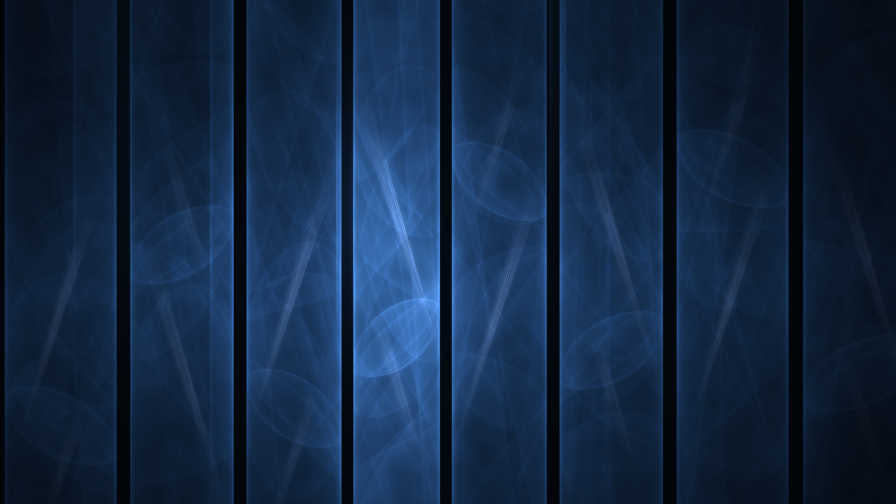
Give the GLSL for this background, as a Shadertoy shader.

```glsl
// Glowing blue glass panels with folded veils, fine chords and slanted light streaks.
#define CENTER_X 0.787      // middle of the brightest panel, in canvas heights
#define PITCH 0.1944        // distance between panels near the middle
#define PITCH_GROWTH 0.00926
#define HALF_WIDTH 0.0857
#define WIDTH_GROWTH 0.0083
#define CHORDS 34
#define VEILS 14
#define STREAK_SLOPE 0.31
#define LINE_WIDTH 0.0019
#define DETAIL 0.46
#define EXPOSURE 1.0

// Height of the main fold in each panel, left to right
const float FOLD_Y[8] = float[8](.155, .514, .19, .33, .64, .305, .665, .26);
// Rear panes: left, right, middle height, half height
const vec4 PANES[4] = vec4[4](
    vec4(.146, .260, .90, .42), vec4(.417, .463, .80, .70),
    vec4(.667, .702, .62, .22), vec4(1.09, 1.122, .98, .30));

float hash(vec2 p) {
    return fract(sin(dot(p, vec2(127.1, 311.7))) * 43758.55);
}

float gradientDot(vec2 cell, vec2 offset) {
    float angle = 6.2832 * hash(cell);
    return dot(vec2(cos(angle), sin(angle)), offset);
}

float gradientNoise(vec2 p) {
    vec2 i = floor(p), f = fract(p), w = f * f * (3. - 2. * f);
    vec2 e = vec2(0, 1);
    return mix(mix(gradientDot(i, f), gradientDot(i + e.yx, f - e.yx), w.x),
               mix(gradientDot(i + e, f - e), gradientDot(i + e.yy, f - e.yy), w.x), w.y);
}

// Thin bright crease with a soft veil trailing on its positive side
float crease(float d, float trail) {
    float side = smoothstep(-LINE_WIDTH, LINE_WIDTH, d);
    return .5 * exp(-abs(d) / LINE_WIDTH) + .5 * side * exp(-max(d, 0.) / trail);
}

// Signed distance to one half of a twisted ribbon; u spans the panel from -1 to 1
float ribbon(float u, float y, float halfWidth, float twist, float bulge) {
    float c = sqrt(max(1. - u * u, .003));
    float slope = (twist - bulge * u) / (c * halfWidth);
    return (y - twist * asin(clamp(u, -1., 1.)) - bulge * c) / sqrt(1. + slope * slope);
}

// Bundle of almost parallel slanted rays
float streak(vec2 q, float lean, float reach) {
    float across = q.x + lean * STREAK_SLOPE * q.y, sum = 0.;
    for (int i = 0; i < 6; i++) {
        float n = float(i) - 2.5;
        float d = across - n * (.0036 + .010 * q.y);
        sum += (.2 + .8 * hash(vec2(n, lean))) * exp(-abs(d) / .0014);
    }
    sum += .35 * exp(-across * across / .00015);
    return sum * exp(-q.y * q.y / (reach * reach));
}

void mainImage(out vec4 fragColor, in vec2 fragCoord) {
    vec2 p = fragCoord / iResolution.y;
    float px = 1. / iResolution.y;
    float x = p.x - CENTER_X;

    // Panel index and local coordinates
    float n = floor(.5 + (sqrt(PITCH * PITCH + 4. * PITCH_GROWTH * abs(x)) - PITCH) / (2. * PITCH_GROWTH));
    float k = n * sign(x);
    float halfWidth = HALF_WIDTH + WIDTH_GROWTH * n;
    float lx = x - sign(x) * n * (PITCH + PITCH_GROWTH * n);
    float u = lx / halfWidth;
    float rim = sqrt(max(1. - u * u, 0.));
    float inset = halfWidth - abs(lx);
    float inside = smoothstep(-px, px, inset);
    float lean = mod(n, 2.) < .5 ? 1. : -1.;
    float foldY = FOLD_Y[int(clamp(k + 3., 0., 7.))];

    // Broad light: central column, wide halo and vertical falloff
    float spread = x > 0. ? .46 : .34;
    float light = .20 + .30 * exp(-x * x / spread) + .29 * exp(-x * x / .012);
    float dy = p.y - .43;
    light *= .60 + .48 * exp(-dy * dy / .09);
    light *= 1. - .25 * smoothstep(.6, 1.05, abs(x));

    // Random folded veils and straight chords
    float detail = 0.;
    for (int i = 0; i < VEILS; i++) {
        vec2 id = vec2(float(i) + 3., k * 7.);
        float bulge = (hash(id + 9.) - .5) * .34;
        float twist = (hash(id + 5.) - .5) * .24;
        float d = ribbon(u, p.y - hash(id) * 1.1, halfWidth, twist, bulge);
        detail += .27 * crease(-d * sign(bulge), .06) * (.5 + .5 * rim);
    }
    for (int i = 0; i < CHORDS; i++) {
        vec2 id = vec2(float(i) + 41., k * 5.);
        float tilt = (hash(id) - .5) * 1.7;
        float d = lx - (hash(id + 2.) - .5) * halfWidth * 2. + tilt * (p.y - hash(id + 4.));
        d *= hash(id + 6.) < .5 ? -1. : 1.;
        detail += .27 * crease(d / sqrt(1. + tilt * tilt), .016) * hash(id + 8.);
    }

    // Main twisted fold: nested upper and lower halves
    float fy = p.y - foldY;
    for (int i = 0; i < 2; i++) {
        float m = float(i);
        float bulge = .066 - .04 * m;
        float twist = lean * (.038 + .03 * m);
        float upper = ribbon(u, fy - .012 * m, halfWidth, twist, bulge);
        float lower = ribbon(u, fy + .012 * m, halfWidth, twist, -bulge);
        detail += (.66 - .36 * m) * (.35 + .65 * rim) * (crease(-upper, .025) + crease(lower, .025));
    }
    detail += .25 * gradientNoise(p * vec2(9., 6.)) + .2 * gradientNoise(p * 23.);

    // Glass body with luminous edges
    float edge = exp(-max(inset, 0.) / .0028) + .18 * exp(-max(inset, 0.) / .016);
    float body = light * (.64 + .08 * u * u + DETAIL * detail + .58 * edge);
    float gap = .022 + .07 * light;

    // Rear panes glimpsed in the gaps and through the glass
    for (int i = 0; i < 4; i++) {
        vec4 pane = PANES[i];
        float d = min(p.x - pane.x, pane.y - p.x);
        float fade = exp(-pow((p.y - pane.z) / pane.w, 2.));
        float glow = smoothstep(-px, px, d) * fade * light * (.14 + .4 * exp(-max(d, 0.) / .003));
        body += glow;
        gap += glow * 1.2;
    }

    // Long streak on the roomy side of the fold, short one on the other
    float way = foldY < .42 ? 1. : -1.;
    float rays = streak(vec2(lx, fy - .24 * way), lean, .15)
               + .55 * streak(vec2(lx, fy + .09 * way), lean, .10);

    float v = mix(gap, body, inside) * EXPOSURE;
    vec3 color = v * vec3(.22 + .15 * v, .56 + .08 * v, 1.);
    color += inside * rays * light * vec3(.25, .25, .30);
    fragColor = vec4(min(color, 1.), 1.);
}
```
